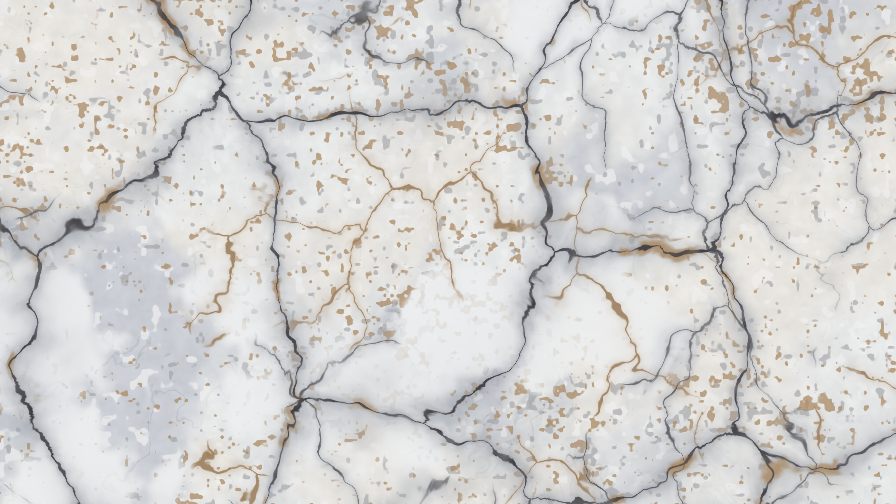
This texture is drawn by a Shadertoy shader. Its source:

```glsl
// Pale cracked marble: cloudy white stone, flecked with ochre and grey grains.
// Warped Voronoi borders form the dark cracks with blue-grey halos, and finer
// masked borders form the broken ochre veins.

const vec3 WHITE_STONE = vec3(0.905, 0.91, 0.91);
const vec3 CREAM_STONE = vec3(0.91, 0.89, 0.855);
const vec3 CLOUD_GREY  = vec3(0.79, 0.805, 0.83);
const vec3 HALO_GREY   = vec3(0.64, 0.655, 0.685);
const vec3 CRACK_DARK  = vec3(0.25, 0.245, 0.26);
const vec3 OCHRE       = vec3(0.67, 0.54, 0.39);
const vec3 PIT_GREY    = vec3(0.62, 0.62, 0.63);

float hash(vec2 p) {
    vec3 q = fract(vec3(p.xyx) * 0.1031);
    q += dot(q, q.yzx + 33.33);
    return fract((q.x + q.y) * q.z);
}

vec2 hash2(vec2 p) {
    return vec2(hash(p), hash(p + 71.7));
}

float noise(vec2 p) {
    vec2 i = floor(p), f = fract(p);
    f = f * f * (3.0 - 2.0 * f);
    return mix(mix(hash(i), hash(i + vec2(1, 0)), f.x),
               mix(hash(i + vec2(0, 1)), hash(i + vec2(1, 1)), f.x), f.y);
}

float fbm(vec2 p) {
    float sum = 0.0, amp = 0.5;
    for (int i = 0; i < 5; i++) {
        sum += amp * noise(p);
        p = mat2(1.6, 1.2, -1.2, 1.6) * p + 7.3;
        amp *= 0.5;
    }
    return sum / 0.97;
}

// Push a point around by noise of the given frequency and reach.
vec2 warp(vec2 p, float freq, float reach) {
    return p + reach * (vec2(fbm(p * freq + 3.1), fbm(p * freq + 47.9)) - 0.5);
}

// Distance to the nearest Voronoi border, in cell units.
float borderDistance(vec2 p) {
    vec2 cell = floor(p), f = fract(p), nearCell = vec2(0), nearest = vec2(8);
    for (int y = -1; y <= 1; y++)
    for (int x = -1; x <= 1; x++) {
        vec2 g = vec2(x, y), r = g + 0.1 + 0.8 * hash2(cell + g) - f;
        if (dot(r, r) < dot(nearest, nearest)) { nearest = r; nearCell = g; }
    }
    float d = 8.0;
    for (int y = -2; y <= 2; y++)
    for (int x = -2; x <= 2; x++) {
        vec2 g = nearCell + vec2(x, y), r = g + 0.1 + 0.8 * hash2(cell + g) - f;
        vec2 gap = r - nearest;
        if (dot(gap, gap) > 0.0001) d = min(d, dot(0.5 * (nearest + r), normalize(gap)));
    }
    return d;
}

// Soft-edged line of a given half width.
float stroke(float d, float halfWidth, float blur) {
    return 1.0 - smoothstep(halfWidth - blur, halfWidth + blur, d);
}

// Irregular grains where two noise layers exceed a threshold.
float grains(vec2 p, float freq, float threshold) {
    float n = 0.65 * noise(p * freq) + 0.35 * noise(p * freq * 2.1 + 19.0);
    return smoothstep(threshold - 0.04, threshold + 0.05, n);
}

void mainImage(out vec4 fragColor, in vec2 fragCoord) {
    vec2 p = fragCoord / iResolution.y;
    float blur = 0.8 / iResolution.y;
    float rightSide = smoothstep(0.8, 1.3, p.x);

    // Cloudy ground with smooth white patches and swirled outlines
    vec2 swirl = warp(p, 4.0, 0.35);
    float cloud = smoothstep(0.48, 0.72, fbm(swirl * 3.2 + 11.0) + 0.05 * rightSide);
    float smoothPatch = smoothstep(0.60, 0.66, fbm(p * 2.6 + 83.0));
    float cream = smoothstep(0.45, 0.7, fbm(p * 4.0 + 29.0));
    vec3 color = mix(WHITE_STONE, CREAM_STONE, 0.6 * cream);
    color = mix(color, CLOUD_GREY, cloud * (1.0 - 0.8 * smoothPatch));
    float contour = stroke(abs(fbm(swirl * 7.0 + 5.0) - 0.6), 0.008, 0.012);
    color = mix(color, HALO_GREY, 0.45 * contour * (0.2 + 0.8 * cloud));
    color = mix(color, vec3(0.93, 0.935, 0.94), 0.8 * smoothPatch);

    // Fine mottling, pale chips, grey pits and ochre flecks
    float rough = 1.0 - 0.85 * smoothPatch;
    float density = fbm(p * 5.0 + 61.0) - 0.5;
    color += rough * 0.07 * (fbm(p * 45.0) - 0.5);
    color = mix(color, vec3(0.94), 0.7 * rough * grains(p + 9.0, 42.0, 0.72));
    color = mix(color, PIT_GREY, 0.6 * rough * grains(p + 2.0, 55.0, 0.77 - 0.2 * density));
    color = mix(color, OCHRE, 0.75 * rough * grains(p + 5.0, 68.0, 0.76 - 0.45 * density));

    // Ochre veins, broken up by noise
    vec2 veinPoint = warp(warp(p, 5.0, 0.22), 28.0, 0.022);
    float vein = borderDistance(veinPoint * vec2(4.2, 3.4) + 17.0) / 3.8;
    float veinMask = smoothstep(0.49, 0.58, fbm(p * 4.5 + 37.0));
    float veinWidth = 0.0012 + 0.004 * pow(noise(p * 24.0), 3.0);
    color = mix(color, OCHRE, 0.3 * veinMask * exp(-vein * 130.0));
    color = mix(color, OCHRE * 0.9, 0.85 * veinMask * stroke(vein, veinWidth, blur));

    // Main cracks and shorter side cracks, each with a halo
    vec2 crackPoint = warp(warp(p, 3.0, 0.30), 22.0, 0.040);
    float crack = borderDistance(crackPoint * vec2(2.0, 1.6) + 4.0) / 1.8;
    float side = borderDistance(crackPoint * vec2(4.4, 3.6) + 31.0) / 4.0;
    float sideMask = smoothstep(0.55, 0.62, fbm(p * 3.0 + 53.0));
    float ragged = noise(p * 32.0);
    float halo = exp(-crack * mix(75.0, 28.0, noise(p * 6.0)));
    halo = max(halo, 0.7 * sideMask * exp(-side * 75.0));
    color = mix(color, HALO_GREY, 0.85 * halo);
    float rust = stroke(crack, 0.012, 0.006) * smoothstep(0.56, 0.72, fbm(p * 14.0 + 6.0));
    color = mix(color, OCHRE, 0.8 * rust);
    float core = stroke(crack, 0.0012 + 0.0045 * ragged * ragged, blur);
    core = max(core, 0.75 * sideMask * stroke(side, 0.0008 + 0.003 * ragged * ragged, blur));
    color = mix(color, CRACK_DARK, core * (0.6 + 0.4 * noise(p * 48.0)));

    fragColor = vec4(clamp(color, 0.0, 1.0), 1.0);
}
```
